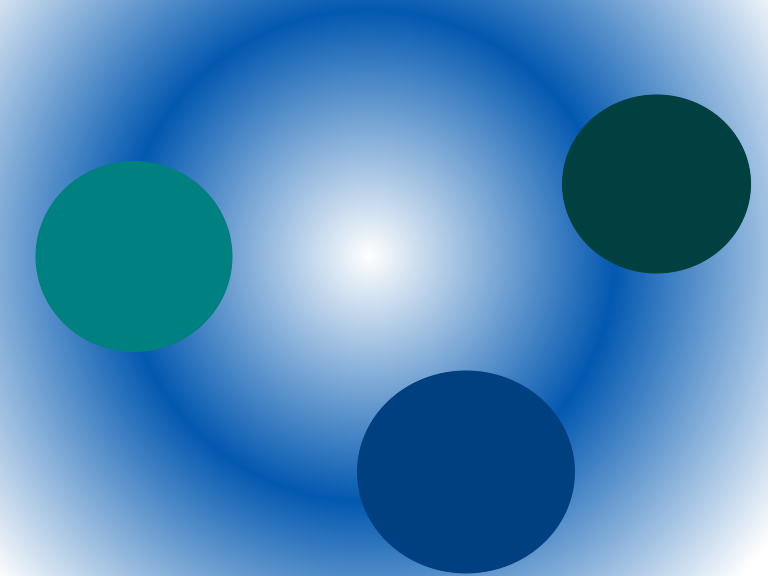
A Shadertoy shader for this background:

```glsl
// Draws a white-blue-white radial glow with three flat ovals over it.

const vec3 WHITE = vec3(1.0);
const vec3 BLUE = vec3(0.01, 0.345, 0.69);
const vec3 TEAL = vec3(0.0, 0.5, 0.5);
const vec3 DARK_TEAL = vec3(0.0, 0.25, 0.25);
const vec3 NAVY = vec3(0.0, 0.25, 0.5);

// Approximate signed distance to an axis-aligned ellipse
float ellipseDistance(vec2 p, vec2 center, vec2 radii) {
    vec2 q = (p - center) / radii;
    float k = length(q);
    float slope = length(q / radii);
    return k * (k - 1.0) / max(slope, 1e-4);
}

// Linear fade from white to a blue ring and back to white
vec3 radialGlow(vec2 p, vec2 center, float ringRadius) {
    float t = distance(p, center) / ringRadius;
    float blueAmount = clamp(1.0 - abs(t - 1.0), 0.0, 1.0);
    return mix(WHITE, BLUE, blueAmount);
}

// Lay a flat oval with a smooth edge over the base colour
vec3 paintOval(vec3 base, vec3 color, vec2 p, vec2 center, vec2 radii, float edge) {
    float d = ellipseDistance(p, center, radii);
    return mix(color, base, smoothstep(-edge, edge, d));
}

void mainImage(out vec4 fragColor, in vec2 fragCoord) {
    // Canvas is 4/3 wide and 1 high
    vec2 p = fragCoord / iResolution.xy * vec2(4.0 / 3.0, 1.0);
    float edge = 0.6 / iResolution.y;

    // Background
    vec3 color = radialGlow(p, vec2(0.6406, 0.5556), 0.427);

    // Ovals: left, right, bottom
    color = paintOval(color, TEAL, p, vec2(0.2326, 0.5547), vec2(0.1710, 0.1658), edge);
    color = paintOval(color, DARK_TEAL, p, vec2(1.1398, 0.6806), vec2(0.1641, 0.1554), edge);
    color = paintOval(color, NAVY, p, vec2(0.8090, 0.1806), vec2(0.1892, 0.1762), edge);

    fragColor = vec4(color, 1.0);
}
```
